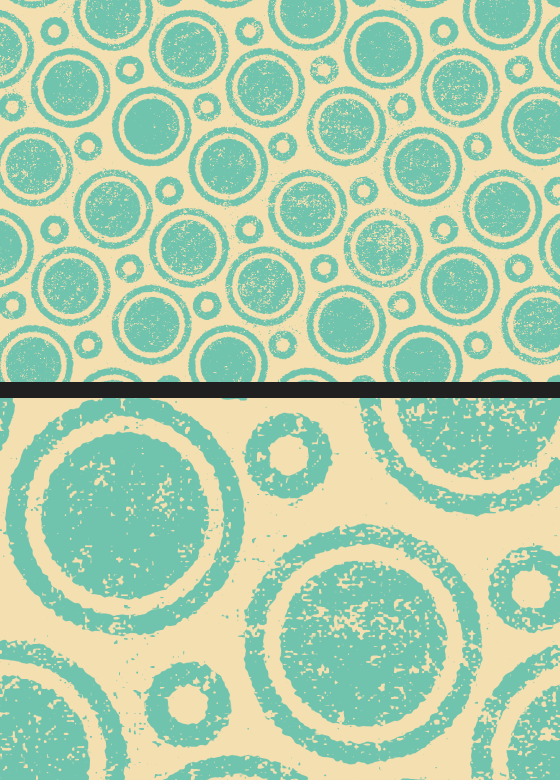
Top, the full canvas; bottom, a detail of the centre.
Give the GLSL for this pattern, as a WebGL 2 fragment shader.

```glsl
#version 300 es
precision highp float;
// Worn teal print of ringed discs and small rings on a tilted lattice over cream.

uniform vec2 u_resolution;
out vec4 fragColor;

const vec3 CREAM = vec3(0.957, 0.873, 0.69);
const vec3 TEAL = vec3(0.438, 0.768, 0.68);

// Lengths are in design units: the canvas is 768 of them wide, y runs down.
const float CANVAS_WIDTH = 768.0;
const vec2 TILE = vec2(267.0, 272.0);   // holds five discs and five rings
const vec2 STEP = vec2(0.4, 0.2) * TILE;
const vec2 DISC_START = vec2(155.0, 15.0);
const vec2 RING_START = vec2(75.0, 43.0);

// Small hand-placed shifts within a tile
const vec2 DISC_NUDGE[5] = vec2[5](vec2(0.0), vec2(-2.8, -1.4), vec2(-4.6, -3.3),
                                   vec2(-0.4, -4.7), vec2(-2.2, -4.1));
const vec2 RING_NUDGE[5] = vec2[5](vec2(0.0), vec2(-4.0, -1.4), vec2(-4.6, -5.0),
                                   vec2(-7.4, -5.2), vec2(-3.2, 1.4));

float hash(vec2 p) {
    return fract(sin(dot(p, vec2(127.1, 311.7))) * 43758.55);
}

float noise(vec2 p) {
    vec2 i = floor(p), f = fract(p);
    f = f * f * (3.0 - 2.0 * f);
    return mix(mix(hash(i), hash(i + vec2(1, 0)), f.x),
               mix(hash(i + vec2(0, 1)), hash(i + vec2(1, 1)), f.x), f.y);
}

float grain(vec2 p) {
    return 0.5 * noise(p * 0.85) + 0.3 * noise(p * 0.43 + 17.0) + 0.2 * noise(p * 0.19 + 41.0);
}

mat2 rotation(float a) {
    return mat2(cos(a), sin(a), -sin(a), cos(a));
}

float band(float r, float inner, float outer) {
    return max(r - outer, inner - r);
}

// Offset from the nearest copy of a point that repeats with the tile
vec2 nearestOffset(vec2 p, vec2 centre) {
    vec2 q = p - centre;
    return q - TILE * floor(q / TILE + 0.5);
}

// Signed distance to the ink (x) and centre of the closest motif (yz)
vec3 motifs(vec2 p) {
    vec3 best = vec3(1e3, 0.0, 0.0);
    for (int k = 0; k < 5; k++) {
        vec2 along = STEP * float(k);
        vec2 q = nearestOffset(p, DISC_START + along + DISC_NUDGE[k]);
        float d = min(length(q) - 38.0, band(length(q), 45.5, 54.5));
        if (d < best.x) best = vec3(d, p - q);
        q = nearestOffset(p, RING_START + along + RING_NUDGE[k]);
        d = band(length(q), 9.0, 19.5);
        if (d < best.x) best = vec3(d, p - q);
    }
    return best;
}

// How much ink is rubbed off, as a threshold on the grain
float wearLevel(vec2 p, vec2 centre) {
    vec2 id = floor(centre / 4.0 + 0.5);
    float slant = -0.75 * (1.0 - smoothstep(360.0, 400.0, centre.x));
    vec2 s = rotation(-slant + 0.3 * (hash(id) - 0.5)) * p;
    float streak = noise(s * vec2(0.045, 0.17) + hash(id + 5.0) * 90.0);
    float patches = noise(p * 0.06 + 30.0);
    vec2 m = (p - vec2(445.0, 225.0)) / 150.0;
    return 0.27 + 0.13 * exp(-dot(m, m)) + 0.11 * (hash(id + 9.0) - 0.5)
         + 0.2 * (streak - 0.5) + 0.12 * (patches - 0.5);
}

float inkAmount(vec2 p, float pixel) {
    vec3 m = motifs(p);
    float g = grain(p);
    float edge = m.x + 2.0 * (noise(p * 0.5 + 70.0) - 0.5);
    float shape = 1.0 - smoothstep(-0.5 * pixel, 0.5 * pixel, edge);
    float worn = wearLevel(p, m.yz);
    float kept = smoothstep(worn - 0.04, worn + 0.04, g);

    // Stray specks gather around the rims and in loose clouds
    float cloud = smoothstep(0.5, 0.95, noise(p * 0.022 + 8.0));
    float limit = 0.87 - 0.12 * cloud - 0.08 * exp(-max(m.x, 0.0) / 4.0);
    float specks = smoothstep(limit - 0.03, limit + 0.03, grain(p + 300.0));
    return max(shape * kept, specks * (1.0 - shape));
}

void main() {
    float pixel = CANVAS_WIDTH / u_resolution.x;
    vec2 p = vec2(gl_FragCoord.x, u_resolution.y - gl_FragCoord.y) * pixel;

    // Four samples per pixel soften the grain
    float ink = 0.0;
    for (int i = 0; i < 4; i++) {
        vec2 corner = vec2(i & 1, i >> 1) - 0.5;
        ink += 0.25 * inkAmount(p + 0.5 * pixel * corner, pixel);
    }
    fragColor = vec4(mix(CREAM, TEAL, ink), 1.0);
}
```
